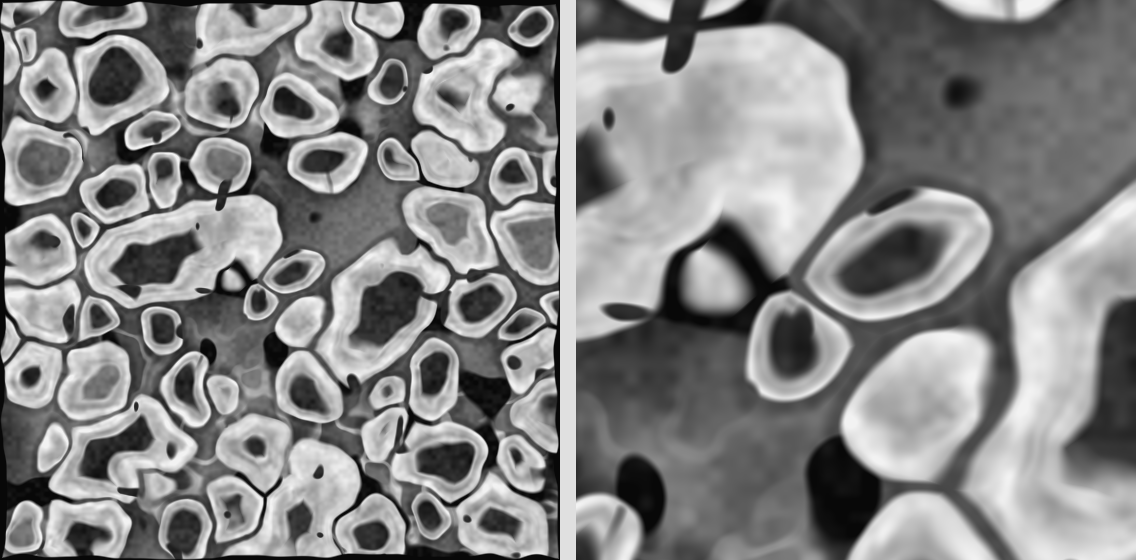
Left: the whole. Right: its middle third, enlarged.
This texture is drawn by a Shadertoy shader. Its source:

```glsl
// Grey micrograph of packed fibre cells: pale ragged walls around dark cores.
// Round and capsule seeds on a jittered grid compete for space, Voronoi style;
// depth below each cell border selects rim, wall or core, over a folded matrix.

const float GRID         = 8.0;    // seeds per canvas height
const float JITTER       = 0.7;    // seed scatter, in grid steps
const vec2  SMALL_RADIUS = vec2(0.036, 0.080);
const vec2  LARGE_RADIUS = vec2(0.086, 0.106);
const vec2  LARGE_LENGTH = vec2(0.020, 0.095);
const vec2  LARGE_ANGLE  = vec2(0.3, 1.5);
const float COARSE_WARP  = 0.034;
const float FINE_WARP    = 0.015;
const float CORNER_ROUND = 0.018;
const float SOFTNESS     = 0.005;  // width of smoothed edges
const float WALL_TONE    = 0.67;
const float RIM_GLOW     = 0.19;
const float FIBRE_DEPTH  = 0.34;
const float CORE_TONE    = 0.07;
const float PALE_TONE    = 0.36;
const float POCKET_TONE  = 0.06;
const float GRAIN        = 0.09;
const float PI           = 3.14159;

// Integer hash giving three values from 0 to 1
vec3 hash3(ivec2 cell, int salt) {
    uvec3 v = uvec3(ivec3(cell, salt)) * 1664525u + 1013904223u;
    v.x += v.y * v.z; v.y += v.z * v.x; v.z += v.x * v.y;
    v ^= v >> 16u;
    v.x += v.y * v.z; v.y += v.z * v.x; v.z += v.x * v.y;
    return vec3(v >> 8u) / 16777216.0;
}

float noise(vec2 p, int salt) {
    ivec2 i = ivec2(floor(p));
    vec2 f = fract(p);
    f = f * f * (3.0 - 2.0 * f);
    float low  = mix(hash3(i, salt).x, hash3(i + ivec2(1, 0), salt).x, f.x);
    float high = mix(hash3(i + ivec2(0, 1), salt).x, hash3(i + ivec2(1, 1), salt).x, f.x);
    return mix(low, high, f.y);
}

vec2 noise2(vec2 p, int salt) {
    return vec2(noise(p, salt), noise(p, salt + 1)) - 0.5;
}

float smoothMin(float a, float b, float k) {
    float h = max(k - abs(a - b), 0.0) / k;
    return min(a, b) - 0.25 * k * h * h;
}

// Depth below the border of the winning cell (negative outside all cells)
float cellDepth(vec2 p, out float radius, out vec3 traits) {
    float nearest = 10.0, second = 10.0;
    ivec2 base = ivec2(floor(p * GRID));
    for (int y = -2; y <= 2; y++)
    for (int x = -2; x <= 2; x++) {
        ivec2 id = base + ivec2(x, y);
        vec3 place = hash3(id, 1), shape = hash3(id, 2);
        bool large = (id.x + 3 * id.y + 296) % 10 == 0;
        vec2 range = large ? LARGE_RADIUS : SMALL_RADIUS;
        float r = mix(range.x, range.y, place.z);
        float halfLength = large ? mix(LARGE_LENGTH.x, LARGE_LENGTH.y, shape.x) : 0.45 * r * shape.x;
        float angle = large ? mix(LARGE_ANGLE.x, LARGE_ANGLE.y, shape.y) : PI * shape.y;
        vec2 axis = vec2(cos(angle), sin(angle));
        vec2 q = p - (vec2(id) + 0.5 + JITTER * (place.xy - 0.5)) / GRID;
        q -= axis * clamp(dot(q, axis), -halfLength, halfLength);
        float d = length(q) - r;
        if (d < nearest) {
            second = nearest;
            nearest = d;
            radius = r;
            traits = hash3(id, 3);
        } else {
            second = min(second, d);
        }
    }
    return smoothMin(-nearest, 0.5 * (second - nearest), CORNER_ROUND);
}

// Grey ground with thin bright membranes and black pockets
float matrixTone(vec2 p) {
    float tone = mix(0.20, 0.52, noise(p * 13.0, 10));
    float field = mix(noise(p * 19.0, 11), noise(p * 41.0, 12), 0.35);
    float membrane = 1.0 - smoothstep(0.02, 0.11, abs(field - 0.5));
    tone += 0.38 * membrane * smoothstep(0.25, 0.65, noise(p * 5.0, 13));
    float pocket = smoothstep(0.66, 0.76, noise(p * 16.0, 14));
    return mix(tone, POCKET_TONE, pocket);
}

// Fibrous wall, brightest near its outer rim and again at its inner edge
float wallTone(vec2 p, float depth, float wall, float seed) {
    float t = depth / wall;
    float rim = exp(-18.0 * (t - 0.3) * (t - 0.3)) + 0.45 * smoothstep(0.65, 0.95, t);
    float layers = noise(vec2(depth * 150.0 + seed * 40.0, noise(p * 16.0, 20) * 7.0), 21);
    float fibre = mix(layers, noise(p * 52.0, 22), 0.5);
    float tone = WALL_TONE + RIM_GLOW * rim + FIBRE_DEPTH * (fibre - 0.5);
    float pit = smoothstep(0.86, 0.93, noise(p * 25.0, 23));
    return mix(tone, 0.15, pit);
}

// Dark mottled core; a few cells hold paler contents
float coreTone(vec2 p, vec3 traits) {
    float mottling = mix(noise(p * 22.0, 30), noise(p * 75.0, 31), 0.45);
    float base = mix(CORE_TONE, PALE_TONE, smoothstep(0.78, 0.92, traits.x));
    return base + 0.19 * mottling;
}

void mainImage(out vec4 fragColor, in vec2 fragCoord) {
    vec2 p = fragCoord / iResolution.y;
    vec2 uv = fragCoord / iResolution.xy;
    vec2 warped = p + COARSE_WARP * noise2(p * 10.0, 40) + FINE_WARP * noise2(p * 30.0, 42);

    float radius;
    vec3 traits;
    float depth = cellDepth(warped, radius, traits);

    // Layers from ground to core
    float wall = radius * mix(0.38, 0.52, traits.y) + 0.014 * (noise(p * 24.0, 44) - 0.5);
    float tone = matrixTone(warped);
    tone *= 1.0 - 0.3 * smoothstep(-0.012, 0.0, depth);
    tone = mix(tone, wallTone(warped, depth, wall, traits.z), smoothstep(0.0, SOFTNESS, depth - 0.001));
    tone = mix(tone, coreTone(p, traits), smoothstep(-SOFTNESS, SOFTNESS, depth - wall));
    tone += GRAIN * (noise(p * 120.0, 45) - 0.5);

    // Ragged black margin
    vec2 toEdge = min(uv, 1.0 - uv);
    float margin = min(toEdge.x, toEdge.y) - 0.013 * noise(p * 24.0, 46) + 0.002;
    tone *= smoothstep(0.0, 0.004, margin);

    fragColor = vec4(vec3(clamp(tone, 0.03, 0.95)), 1.0);
}
```
